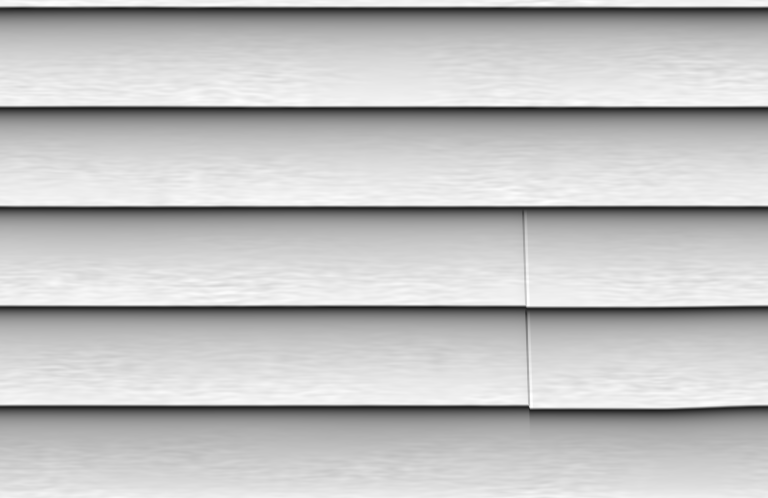
A WebGL 1 fragment shader for this texture:

```glsl
precision highp float;
// Five courses of pale grey lap siding with soft shadows, fine wood grain and one butt joint.

uniform vec2 u_resolution;

vec2 gradient(vec2 cell) {
  float h = fract(sin(dot(cell, vec2(12.99, 78.23))) * 4375.85);
  return vec2(cos(6.2832 * h), sin(6.2832 * h));
}

// Gradient noise that wraps after a whole number of cells
float wrapNoise(vec2 p, vec2 period) {
  vec2 i = floor(p), f = fract(p);
  vec2 w = f * f * f * (f * (f * 6.0 - 15.0) + 10.0);
  float a = dot(gradient(mod(i, period)), f);
  float b = dot(gradient(mod(i + vec2(1, 0), period)), f - vec2(1, 0));
  float c = dot(gradient(mod(i + vec2(0, 1), period)), f - vec2(0, 1));
  float d = dot(gradient(mod(i + vec2(1, 1), period)), f - vec2(1, 1));
  return mix(mix(a, b, w.x), mix(c, d, w.x), w.y);
}

float layer(vec2 uv, vec2 period) {
  return wrapNoise(uv * period, period);
}

// Brightness down one board: 0 is under the lip above, 1 is its own lower lip
float boardShade(float t, float row) {
  float reach = 0.083 + 0.010 * cos(1.2566 * row);
  float face = 1.095 - 0.49 * exp(-t / 0.78) - 0.48 * exp(-t / reach);
  return mix(face, 0.125, smoothstep(0.962, 1.0, t));
}

void main() {
  vec2 uv = gl_FragCoord.xy / u_resolution;
  float pixel = 1.0 / u_resolution.x;

  // Courses counted downwards, with a slight drop right of the joint
  float depth = (1.0 - uv.y - 0.018) * 5.0;
  float jointX = 0.681 + 0.004 * (depth - 2.0);
  float right = smoothstep(-pixel, pixel, uv.x - jointX);
  float drop = right * (1.0 - smoothstep(0.85, 1.0, uv.x));
  depth -= 0.032 * drop * (1.0 - smoothstep(0.1, 0.5, abs(depth - 4.0)));
  depth -= 0.012 * drop * (1.0 - smoothstep(0.1, 0.5, abs(depth - 3.0)));
  depth += 0.006 * layer(uv, vec2(3, 5));

  float row = mod(floor(depth), 5.0);
  float t = fract(depth);
  float shade = boardShade(t, row);

  // The lowest course is a little dimmer across its face
  float lowest = step(3.5, row);
  shade -= 0.05 * lowest * smoothstep(0.05, 0.4, t) * (1.0 - smoothstep(0.75, 0.96, t));

  // Embossed grain, clearest on the lit lower half
  vec2 bent = uv + vec2(0.0, 0.006 * layer(uv, vec2(9, 12)));
  float grain = layer(bent, vec2(22, 125)) + 0.7 * layer(bent, vec2(50, 155));
  float patches = 0.6 + layer(uv, vec2(5, 15));
  shade += 0.075 * grain * patches * smoothstep(0.05, 0.75, t);
  shade += 0.02 * layer(uv, vec2(4, 10));

  // Butt joint on the third and fourth courses: thin dark gap, pale cut edge
  float jointed = step(1.5, row) * (1.0 - step(3.5, row));
  float x = uv.x - jointX;
  float gap = 1.0 - smoothstep(0.0004, 0.0022, abs(x));
  float cutEdge = 1.0 - smoothstep(0.0006, 0.0026, abs(x - 0.0032));
  float beside = exp(-abs(x) / 0.006) * (1.0 - right);
  float clearOfLip = smoothstep(0.0, 0.06, t) * (1.0 - smoothstep(0.95, 1.0, t));
  shade += jointed * clearOfLip * (0.06 * cutEdge - (0.14 + 0.06 * step(2.5, row)) * gap - 0.02 * beside);

  gl_FragColor = vec4(vec3(clamp(shade, 0.0, 1.0)), 1.0);
}
```
